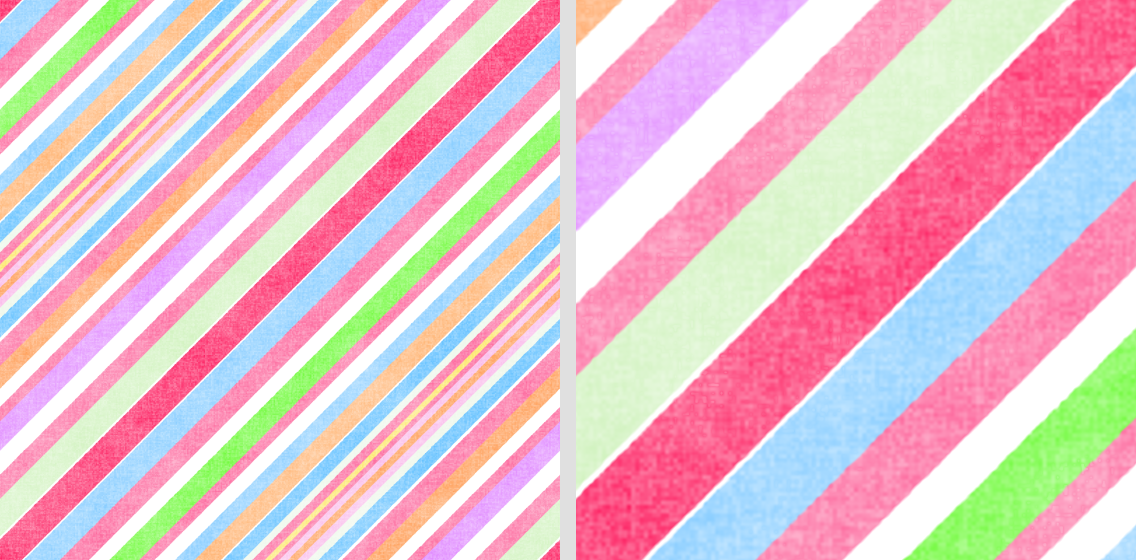
Left: the whole. Right: its middle third, enlarged.
Reproduce this pattern procedurally as a WebGL 1 fragment shader.

```glsl
precision highp float;
// Diagonal candy stripes of many widths, printed on worn linen.
// One sequence of stripes runs along x - y and wraps once per canvas;
// wrapping value noise fades the ink in blotches, threads and flecks.

uniform vec2 u_resolution;

float hash(vec2 p) {
  vec3 q = fract(vec3(p.xyx) * vec3(0.1031, 0.1030, 0.0973));
  q += dot(q, q.yzx + 33.33);
  return fract((q.x + q.y) * q.z);
}

// Value noise that repeats over the unit square, with whole cell counts.
float noise(vec2 uv, vec2 cells) {
  vec2 p = uv * cells;
  vec2 i = floor(p);
  vec2 f = fract(p);
  f = f * f * (3.0 - 2.0 * f);
  vec2 a = mod(i, cells);
  vec2 b = mod(i + 1.0, cells);
  return mix(mix(hash(a), hash(vec2(b.x, a.y)), f.x),
             mix(hash(vec2(a.x, b.y)), hash(b), f.x), f.y);
}

// Sum of octaves for the broad patches of wear, about 0 to 1.
float blotches(vec2 uv) {
  float sum = 0.0;
  float weight = 0.5;
  float cells = 11.0;
  for (int i = 0; i < 4; i++) {
    sum += weight * noise(uv, vec2(cells));
    cells *= 2.0;
    weight *= 0.6;
  }
  return sum;
}

// Paints everything past the start; start is in 768ths of the period.
void paint(inout vec3 ink, float t, float start, vec3 colour) {
  float soft = max(1.0 / min(u_resolution.x, u_resolution.y), 0.0015);
  ink = mix(ink, colour, smoothstep(-soft, soft, t - start / 768.0));
}

vec3 stripes(float t) {
  vec3 white = vec3(1.0);
  vec3 crimson = vec3(0.99, 0.18, 0.42);
  vec3 pink = vec3(0.99, 0.43, 0.63);
  vec3 sky = vec3(0.55, 0.81, 1.0);
  vec3 blue = vec3(0.40, 0.76, 1.0);
  vec3 green = vec3(0.46, 0.98, 0.26);
  vec3 peach = vec3(1.0, 0.71, 0.46);
  vec3 orange = vec3(1.0, 0.63, 0.36);
  vec3 lilac = vec3(0.88, 0.55, 1.0);
  vec3 paleLilac = vec3(0.98, 0.74, 0.92);
  vec3 yellow = vec3(0.99, 0.91, 0.42);
  vec3 mint = vec3(0.82, 0.95, 0.75);
  vec3 cream = vec3(0.93, 0.97, 0.92);

  // Broad stripes
  vec3 ink = crimson;
  paint(ink, t, 30.0, white);
  paint(ink, t, 33.0, sky);
  paint(ink, t, 82.0, pink);
  paint(ink, t, 122.0, white);
  paint(ink, t, 150.0, green);
  paint(ink, t, 191.0, pink);
  paint(ink, t, 212.0, white);
  paint(ink, t, 240.0, sky);
  paint(ink, t, 267.0, peach);
  paint(ink, t, 303.0, white);
  paint(ink, t, 306.0, blue);
  // Narrow stripes
  paint(ink, t, 333.0, cream);
  paint(ink, t, 346.0, pink);
  paint(ink, t, 363.0, yellow);
  paint(ink, t, 373.0, pink);
  paint(ink, t, 383.0, paleLilac);
  paint(ink, t, 395.0, orange);
  paint(ink, t, 408.0, paleLilac);
  paint(ink, t, 422.0, cream);
  // Broad stripes again, back to crimson
  paint(ink, t, 437.0, blue);
  paint(ink, t, 463.0, white);
  paint(ink, t, 469.0, pink);
  paint(ink, t, 502.0, orange);
  paint(ink, t, 533.0, white);
  paint(ink, t, 558.0, pink);
  paint(ink, t, 578.0, lilac);
  paint(ink, t, 618.0, white);
  paint(ink, t, 651.0, pink);
  paint(ink, t, 684.0, mint);
  paint(ink, t, 736.0, white);
  paint(ink, t, 740.0, crimson);
  return ink;
}

void main() {
  vec2 uv = gl_FragCoord.xy / u_resolution;

  // Linen: long threads both ways, and fine flecks between them
  float weft = noise(uv, vec2(64.0, 384.0)) - 0.5;
  float warp = noise(uv.yx, vec2(64.0, 384.0)) - 0.5;
  float fleck = noise(uv, vec2(400.0)) - 0.5;
  float wear = blotches(uv);

  // Threads fray the stripe edges slightly
  float t = fract(uv.x - uv.y + 0.0007 * (weft + warp + fleck));

  // Ink strength: below one shows the white cloth, above one deepens
  float strength = 0.75 - 0.27 * (wear - 0.54)
                 + 0.13 * (weft + warp) + 0.24 * fleck;
  strength -= 0.2 * smoothstep(0.2, 0.5, fleck) * smoothstep(0.4, 0.7, wear);
  vec3 colour = 1.0 - (1.0 - stripes(t)) * clamp(strength, 0.25, 1.05);

  gl_FragColor = vec4(clamp(colour, 0.0, 1.0), 1.0);
}
```
